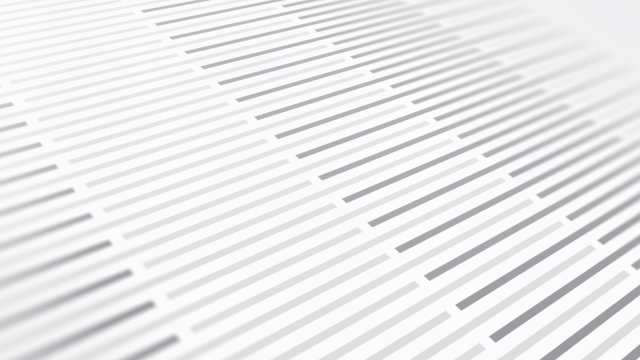
Give the GLSL for this background, as a Shadertoy shader.

```glsl
// Pale floor of slanted bars in perspective: alternate rows swap dark and light
// lengths, split by narrow gaps. A projective map lays out rows and lengths, and
// a focus band through the middle softens both far corners.

const vec3 PAPER = vec3(0.985, 0.985, 0.99);
const vec3 INK_TINT = vec3(1.0, 0.99, 0.965);
const vec2 LENGTH_VANISH = vec2(-1.197, -1.458);
const float HORIZON_SLOPE = 0.187;
const float BAR_LENGTH = 0.952;
const float BAR_FILL = 0.97;
const float HALF_WIDTH = 0.19;

vec2 hashGradient(vec2 cell) {
    float a = fract(sin(dot(cell, vec2(127.1, 311.7))) * 437.585) * 6.2832;
    return vec2(cos(a), sin(a));
}

float gradientNoise(vec2 p) {
    vec2 i = floor(p), f = fract(p);
    vec2 u = f * f * (3.0 - 2.0 * f);
    vec2 e = vec2(1.0, 0.0);
    float a = dot(hashGradient(i), f);
    float b = dot(hashGradient(i + e.xy), f - e.xy);
    float c = dot(hashGradient(i + e.yx), f - e.yx);
    float d = dot(hashGradient(i + e.xx), f - e.xx);
    return mix(mix(a, b, u.x), mix(c, d, u.x), u.y);
}

// Canvas point (y down) to floor: x runs along the bars, y counts rows
vec2 toFloor(vec2 p) {
    vec2 v = p - LENGTH_VANISH;
    float depth = v.y - HORIZON_SLOPE * v.x;
    float row = dot(p - vec2(0.3935, 0.0301), vec2(10.5, 56.4)) / depth - 0.12;
    return vec2(v.x / depth, row);
}

// Soft coverage of the interval lo..hi
float softSpan(float x, float lo, float hi, float blur) {
    return smoothstep(-blur, blur, x - lo) - smoothstep(-blur, blur, x - hi);
}

// Ink of all nearby bars; tones holds light and dark ink
float barInk(vec2 q, vec2 blur, vec2 tones) {
    float ink = 0.0;
    for (int j = -1; j <= 1; j++) {
        float row = floor(q.y + 0.5) + float(j);
        float odd = mod(row, 2.0);
        float along = (q.x - mix(1.334, 0.842, odd)) / BAR_LENGTH;
        float across = softSpan(q.y - row, -HALF_WIDTH, HALF_WIDTH, blur.y);
        for (int i = -1; i <= 1; i++) {
            float cell = floor(along) + float(i);
            float isDark = 1.0 - mod(cell + odd, 2.0);
            float wear = 1.0 + 0.12 * gradientNoise(vec2(cell, row) * 0.37 + 5.3);
            float span = softSpan(along - cell, 0.0, BAR_FILL, blur.x);
            ink += across * span * mix(tones.x, tones.y, isDark) * wear;
        }
    }
    return ink;
}

void mainImage(out vec4 fragColor, in vec2 fragCoord) {
    vec2 p = vec2(fragCoord.x, iResolution.y - fragCoord.y) / iResolution.y;
    vec2 q = toFloor(p);

    // Signed distance from the focus band sets the blur
    float focus = dot(p - vec2(0.889, 0.53), vec2(0.625, -0.78));
    float radius = max(0.0022, 0.8 / iResolution.y) + 0.04 * max(abs(focus) - 0.34, 0.0);

    // Blur radius measured in floor units
    float eps = 0.001;
    vec2 dx = (toFloor(p + vec2(eps, 0.0)) - q) / eps;
    vec2 dy = (toFloor(p + vec2(0.0, eps)) - q) / eps;
    vec2 rate = vec2(length(vec2(dx.x, dy.x)) / BAR_LENGTH, length(vec2(dx.y, dy.y)));
    vec2 blur = min(radius * rate, vec2(0.5, 1.3));

    // Ink deepens toward the viewer and fades at the blurred corners
    vec2 tones = mix(vec2(0.07, 0.25), vec2(0.115, 0.37), smoothstep(0.0, 1.0, p.y));
    float fade = 1.0 - 0.9 * smoothstep(0.55, 0.95, focus);
    fade *= mix(0.7, 1.0, smoothstep(0.0, 0.3, p.x));
    float ink = barInk(q, blur, tones) * fade;

    // Paper shading at the far right and near left
    float shade = 0.045 * smoothstep(0.5, 0.95, focus) + 0.03 * smoothstep(0.45, 0.95, -focus);
    shade += 0.006 * gradientNoise(p * 3.0);
    fragColor = vec4(PAPER - INK_TINT * (ink + shade), 1.0);
}
```
